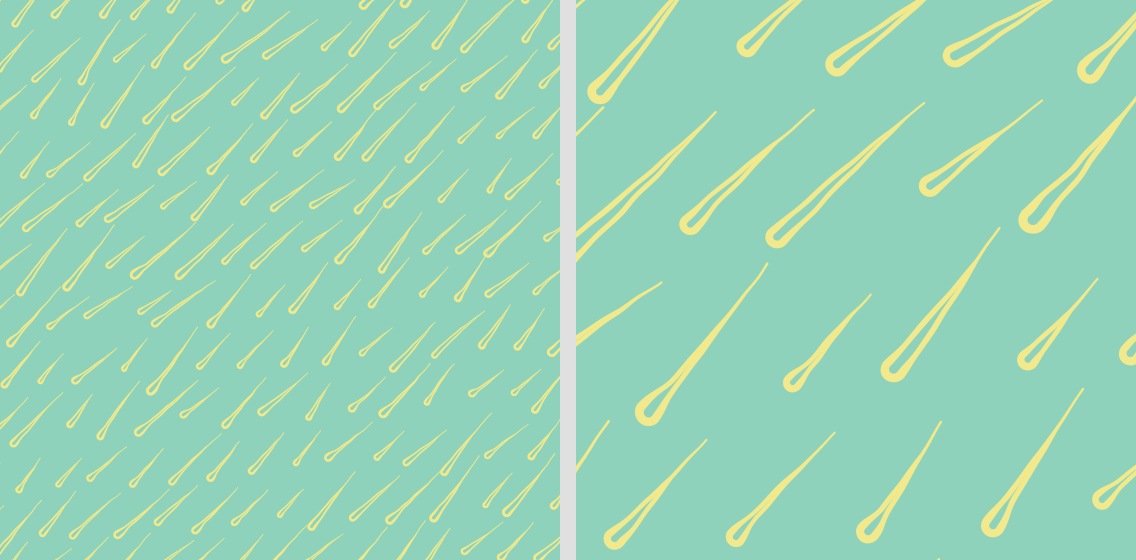
Left: the whole. Right: its middle third, enlarged.
Reproduce this pattern procedurally as a WebGL 1 fragment shader.

```glsl
precision highp float;
uniform vec2 u_resolution;

const vec3 MINT = vec3(0.557, 0.824, 0.733);
const vec3 STRAW = vec3(0.945, 0.914, 0.545);
const vec2 CELL = vec2(0.138, 0.048);  // along and across the fall
const float FALL_ANGLE = 0.81;
const float STAGGER = 0.618;

vec2 hash2(vec2 p) {
  vec2 q = vec2(dot(p, vec2(127.1, 311.7)), dot(p, vec2(269.5, 183.3)));
  return fract(sin(q) * 43758.545);
}

// Gradient noise, roughly -0.7 to 0.7
float cornerSlope(vec2 corner, vec2 offset) {
  return dot(hash2(corner) * 2.0 - 1.0, offset);
}

float gradientNoise(vec2 p) {
  vec2 i = floor(p);
  vec2 f = p - i;
  vec2 u = f * f * f * (f * (f * 6.0 - 15.0) + 10.0);
  vec2 e = vec2(1.0, 0.0);
  float low = mix(cornerSlope(i, f), cornerSlope(i + e, f - e), u.x);
  float high = mix(cornerSlope(i + e.yx, f - e.yx),
                   cornerSlope(i + e.xx, f - e.xx), u.x);
  return mix(low, high, u.y);
}

// Turns p clockwise, into a frame whose x axis lies at the given angle
vec2 toFrame(vec2 p, float angle) {
  float c = cos(angle);
  float s = sin(angle);
  return vec2(c * p.x + s * p.y, c * p.y - s * p.x);
}

// Distance to a hand-drawn drop outline: round head at the origin, tail on +x
float dropOutline(vec2 p, float len, float radius, float closure,
                  float neck, float weight) {
  float h = clamp(p.x / len, 0.0, 1.0);
  float taper = max(1.0 - h / closure, 0.0);
  taper *= 1.0 - 0.45 * neck * smoothstep(0.03, 0.22, h);
  float body = length(vec2(p.x - h * len, p.y)) - radius * taper;
  float stroke = mix(0.0015, 0.0007, smoothstep(0.4, 1.0, h));
  stroke += 0.0009 * (1.0 - smoothstep(0.0, 0.16, h));
  return abs(body) - stroke * weight;
}

// Places one drop inside its lattice cell, with its own size and tilt
float cellDrop(vec2 p, vec2 id, float wobble) {
  vec2 jitter = hash2(id) - 0.5;
  vec2 shape = hash2(id + 37.0);
  vec2 style = hash2(id + 81.0);
  vec2 center = (id + 0.5 + vec2(STAGGER * id.y, 0.0)) * CELL;
  center += jitter * vec2(0.026, 0.018);

  float tilt = 0.24 * gradientNoise(center * 3.0 + 5.0);
  tilt += 0.36 * (style.x - 0.5);
  float len = mix(0.062, 0.145, shape.x);
  float size = mix(shape.x, shape.y, 0.45);
  float radius = mix(0.0032, 0.0064, size);
  float closure = mix(0.6, 1.0, style.y);
  float neck = step(0.5, fract(style.y * 7.0));
  float weight = mix(0.75, 1.2, mix(size, style.x, 0.4));

  vec2 q = toFrame(p - center, tilt);
  q.x += 0.5 * len;
  float h = clamp(q.x / len, 0.0, 1.0);
  q.y += 0.16 * len * (shape.y - 0.5) * h * (1.0 - h) + wobble;
  return dropOutline(q, len, radius, closure, neck, weight);
}

// Nearest outline among the surrounding cells
float rainDistance(vec2 p, float wobble) {
  float nearest = 1.0;
  float column = floor(p.y / CELL.y);
  for (int j = -1; j <= 1; j++) {
    float y = column + float(j);
    float row = floor(p.x / CELL.x - STAGGER * y);
    for (int i = -1; i <= 1; i++) {
      vec2 id = vec2(row + float(i), y);
      nearest = min(nearest, cellDrop(p, id, wobble));
    }
  }
  return nearest;
}

void main() {
  float pixel = 1.0 / min(u_resolution.x, u_resolution.y);
  vec2 p = gl_FragCoord.xy * pixel;
  float wobble = 0.0018 * gradientNoise(p * 45.0);
  float d = rainDistance(toFrame(p, FALL_ANGLE), wobble);
  float ink = 1.0 - smoothstep(-0.7 * pixel, 0.7 * pixel, d);
  gl_FragColor = vec4(mix(MINT, STRAW, ink), 1.0);
}
```
